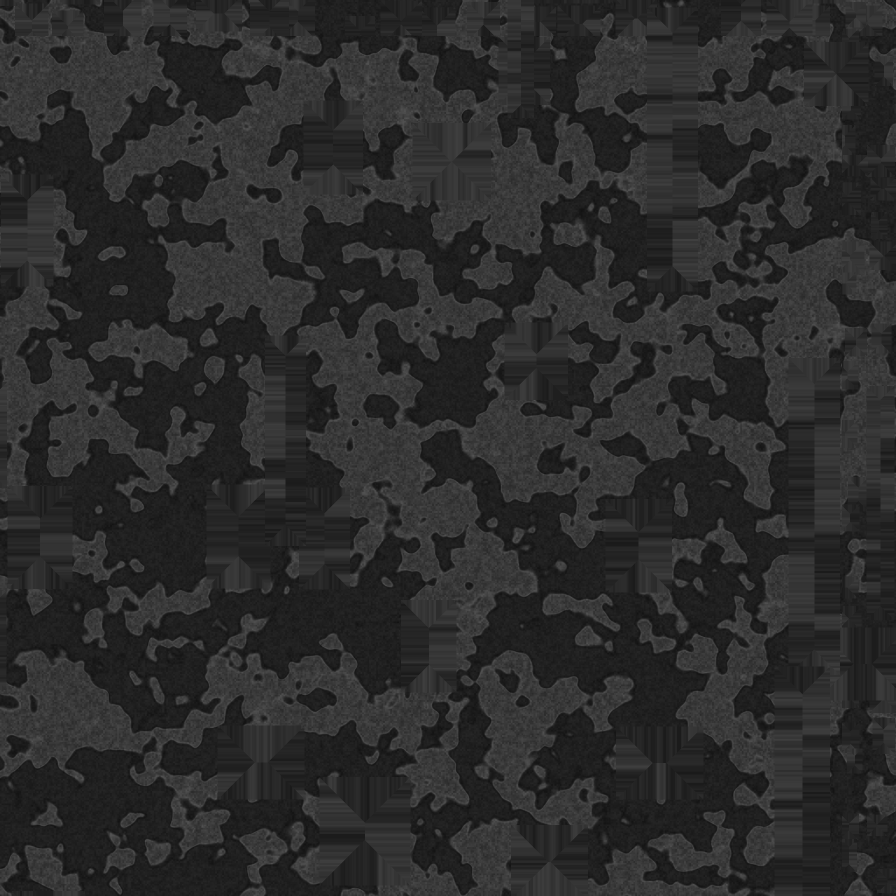
Write a Shadertoy shader that draws this texture.

```glsl
// Charcoal camouflage: thresholded fractal noise makes two grainy tones with thin rims.
// Scattered rectangles smear their border inward, giving flat stripes that
// meet along diagonal seams; tall strips and small border chips do the same.
#define DARK 0.123
#define LIGHT 0.222
#define RIM 0.05
#define GRAIN 0.09
#define COVERAGE 0.495
#define CLUSTERS 10.0
#define PATCH_GRID 9.0
#define PATCH_CHANCE 0.23
#define STRIPS 6
#define STRIPE_FREQ 150.0
#define GRAIN_FREQ 512.0

float hash(vec2 p) {
    vec3 q = fract(p.xyx * vec3(0.1031, 0.1030, 0.0973));
    q += dot(q, q.yzx + 33.33);
    return fract((q.x + q.y) * q.z);
}

vec2 hash2(vec2 p) {
    return vec2(hash(p + 17.3), hash(p + 71.9));
}

float noise(vec2 p) {
    vec2 i = floor(p), f = fract(p);
    f = f * f * (3.0 - 2.0 * f);
    float low = mix(hash(i), hash(i + vec2(1, 0)), f.x);
    float high = mix(hash(i + vec2(0, 1)), hash(i + vec2(1, 1)), f.x);
    return mix(low, high, f.y);
}

// Signed camouflage height: positive inside the light blotches
float camoHeight(vec2 p) {
    p += 0.006 * (vec2(noise(p * 70.0), noise(p * 70.0 + 50.0)) - 0.5);
    mat2 turn = mat2(0.8, 0.6, -0.6, 0.8);
    float h = 0.21 * noise(p * CLUSTERS + 5.0);
    h += 0.27 * noise(turn * p * CLUSTERS * 2.2 + 20.0);
    h += 0.34 * noise(p * CLUSTERS * 4.6 + 40.0);
    h += 0.18 * noise(turn * p * CLUSTERS * 9.5 + 60.0);
    return h - (1.0 - COVERAGE);
}

float camoTone(vec2 p) {
    float h = camoHeight(p);
    float light = smoothstep(-0.014, 0.014, h);
    float fine = hash(floor(p * GRAIN_FREQ)) - 0.5;
    float soft = noise(p * GRAIN_FREQ * 0.5) - 0.5;
    float tone = mix(DARK, LIGHT, light);
    tone += (0.75 * fine + 0.6 * soft) * GRAIN * mix(0.5, 1.0, light);
    tone += RIM * exp(-pow((h - 0.016) / 0.015, 2.0));
    tone -= 0.5 * RIM * exp(-pow((h + 0.032) / 0.018, 2.0));
    return tone;
}

// Pushes a point inside a rectangle out to its nearest edge.
// side: 0 outside, 1 moved horizontally, 2 moved vertically
void smear(inout vec2 p, inout float side, vec2 center, vec2 halfSize) {
    vec2 q = p - center;
    vec2 depth = halfSize - abs(q);
    if (side > 0.5 || min(depth.x, depth.y) <= 0.0) return;
    vec2 edge = (step(0.0, q) * 2.0 - 1.0) * halfSize;
    if (depth.x < depth.y) {
        p.x = center.x + edge.x;
        side = 1.0;
    } else {
        p.y = center.y + edge.y;
        side = 2.0;
    }
}

// Randomly placed rectangles on a jittered grid
void smearPatches(inout vec2 p, inout float side, float grid, float chance) {
    vec2 home = floor(p * grid);
    for (int k = 0; k < 9; k++) {
        vec2 id = home + vec2(k % 3 - 1, k / 3 - 1);
        if (hash(id + grid * 3.7) > chance) continue;
        vec2 center = (id + 0.5 + 0.5 * (hash2(id + grid) - 0.5)) / grid;
        vec2 halfSize = mix(vec2(0.25, 0.32), vec2(0.50, 0.60), hash2(id + 9.0)) / grid;
        smear(p, side, center, halfSize);
    }
}

// Tall narrow rectangles, more frequent towards the right
void smearStrips(inout vec2 p, inout float side) {
    for (int k = 0; k < STRIPS; k++) {
        vec2 id = vec2(k, 3 * k + 2);
        vec2 r = hash2(id);
        vec2 center = vec2(sqrt(r.x), r.y);
        vec2 halfSize = mix(vec2(0.010, 0.07), vec2(0.032, 0.18), hash2(id + 30.0));
        smear(p, side, center, halfSize);
    }
}

// Flat stripes continuing the tone found on the edge
float stripeTone(vec2 p, float side) {
    vec2 edge = side < 1.5 ? p.yx : p;
    float row = floor(edge.y * 997.0 + 0.5);
    float band = hash(vec2(floor(edge.x * STRIPE_FREQ), row));
    float line = hash(vec2(floor(edge.x * STRIPE_FREQ * 2.7), row + 7.0));
    float light = smoothstep(-0.03, 0.03, camoHeight(p));
    return mix(DARK, LIGHT, 0.66 * light + 0.34 * band) + 0.05 * (line - 0.5);
}

float surface(vec2 p) {
    float side = 0.0;
    smearStrips(p, side);
    smearPatches(p, side, PATCH_GRID, PATCH_CHANCE);
    if (p.x > 0.94) smearPatches(p, side, 30.0, 0.4);
    if (p.y > 0.96) smearPatches(p, side, 19.0, 0.6);
    return side > 0.5 ? stripeTone(p, side) : camoTone(p);
}

void mainImage(out vec4 fragColor, in vec2 fragCoord) {
    // Four samples per pixel smooth the hard seams
    float tone = 0.0;
    for (int k = 0; k < 4; k++) {
        vec2 offset = vec2(k % 2, k / 2) * 0.5 - 0.25;
        tone += 0.25 * surface((fragCoord + offset) / iResolution.y);
    }
    fragColor = vec4(vec3(tone), 1.0);
}
```
